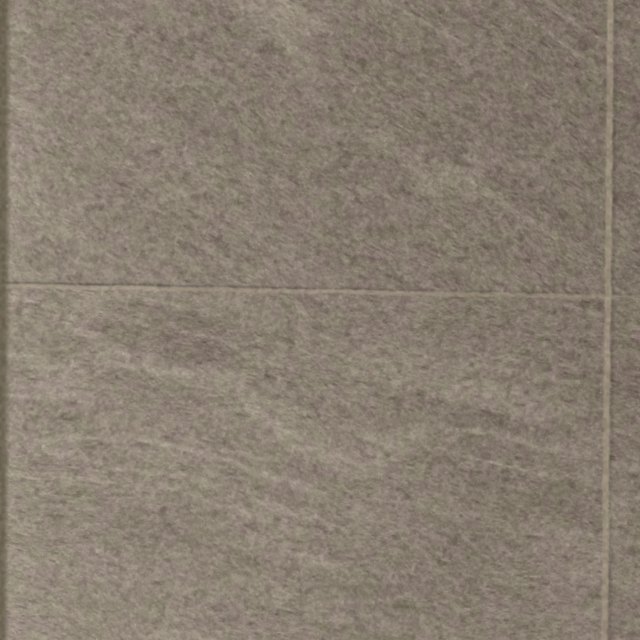
Write a WebGL 2 fragment shader that draws this texture.

```glsl
#version 300 es
precision highp float;
// Large stone floor tiles with pale, slightly skewed grout joints.
// Each tile has its own slanted veins (stretched noise), layered over
// fine grain, dark pits, faint colour mottling and soft side lighting.

uniform vec2 u_resolution;
out vec4 fragColor;

float hash(vec2 p) {
  vec3 h = fract(vec3(p.xyx) * 0.1031);
  h += dot(h, h.yzx + 33.33);
  return fract((h.x + h.y) * h.z);
}

float noise(vec2 p) {
  vec2 cell = floor(p), f = fract(p);
  f = f * f * (3.0 - 2.0 * f);
  return mix(mix(hash(cell), hash(cell + vec2(1, 0)), f.x),
             mix(hash(cell + vec2(0, 1)), hash(cell + vec2(1, 1)), f.x), f.y);
}

// Noise centred on zero, summed over four octaves
float fbm(vec2 p) {
  float sum = 0.0, amp = 0.5;
  for (int i = 0; i < 4; i++) {
    sum += amp * (noise(p) - 0.5);
    p = p * 2.03 + 17.3;
    amp *= 0.55;
  }
  return sum;
}

// Soft line of given half width, never thinner than a pixel's blur
float line(float d, float halfWidth) {
  float blur = max(0.0025, 1.0 / u_resolution.y);
  return 1.0 - smoothstep(halfWidth - blur, halfWidth + blur, abs(d));
}

// Tone of the stone, 0 dark to 1 pale
float stoneTone(vec2 p, vec2 tile) {
  // Veins slope down to the right, more steeply in the upper row
  float angle = 0.24 + 0.26 * clamp(tile.y, 0.0, 1.0);
  vec2 q = mat2(cos(angle), sin(angle), -sin(angle), cos(angle)) * p;
  q.y += 0.07 * fbm(p * 3.0 + tile * 7.0);
  q += 5.0 + tile * 3.7;

  float patches = smoothstep(0.35, 0.75, noise(q * vec2(3.0, 6.0)));
  float ridge = 1.0 - abs(2.0 * noise(q * vec2(3.5, 27.0)) - 1.0);
  float veins = 0.17 * patches * smoothstep(0.72, 1.0, ridge);
  veins += 0.22 * fbm(q * vec2(5.0, 32.0));

  float grain = 0.25 * (noise(q * vec2(85.0, 150.0)) - 0.5)
              + 0.30 * (noise(q * vec2(190.0, 270.0)) - 0.5)
              + 0.16 * (noise(q * 410.0) - 0.5);
  float pits = smoothstep(0.72, 0.95, noise(q * vec2(75.0, 135.0) + 40.0));
  float flecks = smoothstep(0.8, 1.0, noise(q * vec2(150.0, 210.0) + 90.0));
  return veins + grain - 0.17 * pits + 0.15 * flecks;
}

void main() {
  vec2 p = gl_FragCoord.xy / u_resolution;

  // Skewed tile grid: joints sit at whole values of grid
  vec2 size = vec2(0.944, 0.56);
  vec2 grid = vec2(p.x - 0.010 * p.y, p.y + 0.007 + 0.018 * p.x) / size;
  vec2 tile = floor(grid);
  vec2 joint = (grid - round(grid)) * size;
  joint += 0.0022 * vec2(noise(p.yx * 70.0) - 0.5, noise(p * 70.0) - 0.5);

  // Light falls from the lower left and fades to the right
  float light = 0.60 - 0.23 * p.x - 0.09 * (p.y - 0.5);
  light += 0.13 * exp(-p.x * 14.0) + 0.16 * fbm(p * 4.0 + 3.0);
  float tone = light + stoneTone(p, tile);
  vec3 color = mix(vec3(0.39, 0.345, 0.305), vec3(0.68, 0.64, 0.58), tone);

  // Olive and rose mottling
  float hue = fbm(p * 38.0 + 11.0) + 0.6 * fbm(p * 130.0 + 29.0);
  color += hue * vec3(0.025, -0.020, 0.035);

  // Grout: thin and shadowed above across, broader down the right
  float rough = noise(p * 180.0) - 0.5;
  vec3 grout = vec3(0.66, 0.61, 0.54) - 0.05 * p.x + 0.10 * rough;
  float worn = 0.65 + 0.35 * noise(p * 45.0 + 8.0);
  float right = step(0.5, p.x);
  float inner = step(0.3, p.y);
  float shade = inner * line(joint.y - 0.0055, 0.0018) * (1.0 - 0.8 * p.x);
  shade += 0.4 * right * line(joint.x - 0.008, 0.003);
  color *= 1.0 - 0.28 * shade * worn;
  color = mix(color, grout, inner * line(joint.y, 0.0030) * worn * (0.95 - 0.35 * p.x));
  color = mix(color, grout, right * line(joint.x, 0.0048) * worn);

  // Dark recess along the left edge
  float recess = 1.0 - smoothstep(0.003, 0.016, p.x - 0.004 * p.y);
  color = mix(color, vec3(0.39, 0.36, 0.29) + 0.08 * rough, 0.8 * recess);

  fragColor = vec4(color, 1.0);
}
```
